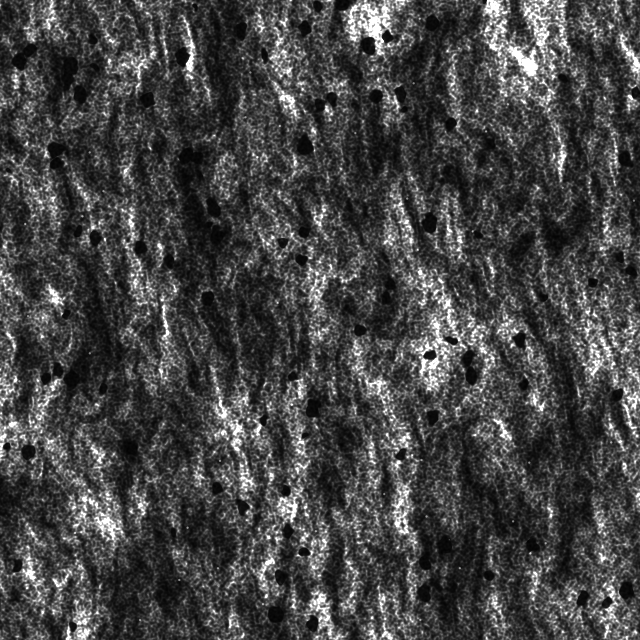
Give the GLSL for this texture, as a Shadertoy shader.

```glsl
float hash(vec2 cell, uint seed) {
    uvec2 q = uvec2(ivec2(cell)) * uvec2(1597334677u, 3812015801u);
    uint n = (q.x ^ q.y ^ (seed * 2654435769u)) * 1597334677u;
    n = (n ^ (n >> 15)) * 2246822519u;
    n ^= n >> 13;
    return float(n >> 8) / 16777216.0;
}

float slope(vec2 cell, vec2 offset, uint seed) {
    float angle = 6.2832 * hash(cell, seed);
    return dot(vec2(cos(angle), sin(angle)), offset);
}

// Gradient noise scaled to zero mean and unit deviation
float noise(vec2 p, uint seed) {
    vec2 i = floor(p), f = p - i;
    vec2 s = f * f * (3.0 - 2.0 * f);
    vec2 e = vec2(1, 0);
    float low = mix(slope(i, f, seed), slope(i + e.xy, f - e.xy, seed), s.x);
    float high = mix(slope(i + e.yx, f - e.yx, seed), slope(i + e.xx, f - e.xx, seed), s.x);
    return 4.7 * mix(low, high, s.y);
}

// Bright thin walls along the zero lines of the noise
float walls(vec2 p, uint seed) {
    return (0.8 - abs(noise(p, seed))) / 0.6;
}

// Scattered dark round holes, denser in some regions
float holes(vec2 p) {
    float cover = 0.0;
    vec2 wobbly = p + 0.0016 * vec2(noise(p * 75.0, 20u), noise(p * 75.0, 21u));
    vec2 home = floor(p * 24.0);
    for (int y = -1; y <= 1; y++)
    for (int x = -1; x <= 1; x++) {
        vec2 cell = home + vec2(x, y);
        vec2 center = (cell + vec2(hash(cell, 22u), hash(cell, 23u))) / 24.0;
        float chance = 0.15 + 0.07 * noise(cell / 5.0 + 0.37, 24u);
        float radius = mix(0.005, 0.012, hash(cell, 25u));
        vec2 d = (wobbly - center) * vec2(1.0, mix(0.65, 1.0, hash(cell, 26u)));
        float disc = 1.0 - smoothstep(radius - 0.002, radius + 0.002, length(d));
        cover = max(cover, disc * step(hash(cell, 27u), chance));
    }
    return cover;
}

void mainImage(out vec4 fragColor, in vec2 fragCoord) {
    vec2 uv = fragCoord / iResolution.y;

    // Fibre coordinates: near vertical, leaning left towards the top, wavering
    vec2 p = uv + vec2(0.11 * uv.y, 0.0);
    p.x += 0.010 * noise(uv * vec2(5.0, 6.0), 1u) + 0.0028 * noise(uv * vec2(32.0, 24.0), 2u);
    p.y += 0.012 * noise(uv * vec2(28.0, 9.0), 3u);

    // Turned coordinates keep the grain free of grid lines
    vec2 g = mat2(0.8, 0.6, -0.6, 0.8) * uv;

    // Log brightness: patches, streaks, cell walls, grain
    float tone = 0.36 * noise(p * vec2(6.0, 3.5), 4u);
    tone += 0.40 * noise(p * vec2(19.0, 7.0), 5u);
    tone += 0.43 * noise(p * vec2(42.0, 15.0), 6u);
    tone += 0.28 * noise(p * vec2(88.0, 38.0), 7u);
    tone += 0.28 * walls(p * vec2(46.0, 19.0), 8u);
    tone += 0.22 * walls(p * vec2(80.0, 44.0), 9u);
    tone += 0.30 * noise(g * 125.0, 10u);
    tone += 0.42 * noise(g * 235.0, 11u);
    float light = exp(-1.48 + 0.67 * tone);

    // Rare bright specks
    vec2 cell = floor(g * 80.0);
    vec2 spot = fract(g * 80.0) - mix(vec2(0.3), vec2(0.7), vec2(hash(cell, 12u), hash(cell, 13u)));
    light += 0.45 * step(hash(cell, 14u), 0.012) * (1.0 - smoothstep(0.05, 0.22, length(spot)));

    // Holes keep a faint trace of grain
    light = mix(light, 0.025 + 0.008 * noise(g * 235.0, 15u), 0.94 * holes(uv));
    fragColor = vec4(vec3(clamp(light, 0.0, 1.0)), 1.0);
}
```
